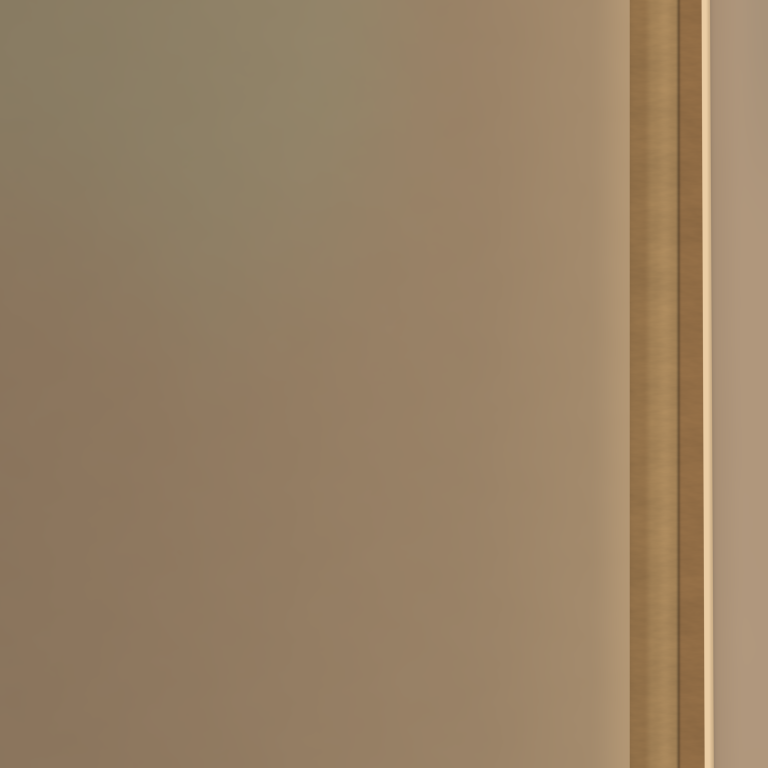
Give the GLSL for this background, as a WebGL 1 fragment shader.

```glsl
precision highp float;
uniform vec2 u_resolution;

// Antialiased step: 0 left of the edge, 1 right of it
float edge(float at, float x) {
  float px = 0.75 / u_resolution.x;
  return smoothstep(at - px, at + px, x);
}

// Bell curve around a centre line
float ridge(float x, float center, float width) {
  float d = (x - center) / width;
  return exp(-min(d * d, 40.0));
}

// Shade that fades to the right of a line
float fadeRight(float x, float start, float width) {
  return exp(-clamp((x - start) / width, 0.0, 40.0));
}

// Soft uneven variation from layered sines
float waves(vec2 p) {
  float sum = 0.0;
  float gain = 0.5;
  for (int i = 0; i < 4; i++) {
    sum += gain * sin(p.x + 1.3 * sin(p.y * 0.8)) * sin(p.y + 1.1 * sin(p.x * 0.7));
    p = mat2(1.6, 1.2, -1.2, 1.6) * p + 1.7;
    gain *= 0.5;
  }
  return sum;
}

vec3 plasterWall(vec2 uv) {
  vec3 color = mix(vec3(0.540, 0.455, 0.362), vec3(0.612, 0.518, 0.408), smoothstep(-0.1, 0.82, uv.x));

  // Olive shade drifting in from the upper left
  float olive = smoothstep(0.40, 0.80, uv.y - 0.5 * abs(uv.x - 0.27) + 0.04 * waves(uv * 5.0));
  olive *= 1.0 - smoothstep(0.40, 0.62, uv.x);
  color += olive * vec3(-0.008, 0.026, 0.022);

  // Warm light gathering beside the wooden trim
  color += vec3(0.030, 0.025, 0.016) * smoothstep(0.60, 0.80, uv.x);
  color += vec3(0.060, 0.050, 0.034) * smoothstep(0.765, 0.825, uv.x);
  return color + 0.003 * waves(uv * vec2(34.0, 42.0));
}

vec3 woodTrim(vec2 uv, float split) {
  // Flat left face, rounded lighter face, then a darker second board
  vec3 color = mix(vec3(0.575, 0.443, 0.286), vec3(0.630, 0.500, 0.332), smoothstep(0.838, 0.850, uv.x));
  color += vec3(0.038, 0.034, 0.028) * ridge(uv.x, 0.866, 0.009);
  color = mix(color, vec3(0.568, 0.425, 0.270), edge(split, uv.x));

  // Cross bands and fine fibres
  float bands = waves(vec2(uv.x * 18.0, uv.y * 48.0));
  float fibres = waves(vec2(uv.x * 110.0, uv.y * 330.0));
  color *= 1.0 + 0.040 * bands + 0.030 * fibres;

  // Shadowed groove between the boards and a soft left border
  return color * (1.0 - 0.27 * ridge(uv.x, split, 0.0022) - 0.05 * fadeRight(uv.x, 0.820, 0.003));
}

vec3 sideWall(vec2 uv) {
  vec3 color = mix(vec3(0.665, 0.567, 0.463), vec3(0.690, 0.592, 0.488), smoothstep(0.93, 0.97, uv.x));
  float corner = smoothstep(0.94, 1.0, uv.x) * smoothstep(0.65, 1.0, uv.y);
  color -= corner * vec3(0.035, 0.022, 0.016);
  return color + 0.004 * waves(uv * vec2(14.0, 9.0));
}

void main() {
  vec2 uv = gl_FragCoord.xy / u_resolution;
  float lean = 0.005 * (1.0 - uv.y);
  float stripLeft = 0.9135 + 0.8 * lean;
  float stripRight = 0.9245 + lean;

  vec3 color = plasterWall(uv);
  color = mix(color, woodTrim(uv, 0.8835), edge(0.820, uv.x));

  // Bright lit strip, fading toward its right side
  float across = clamp((uv.x - stripLeft) / (stripRight - stripLeft), 0.0, 1.0);
  vec3 strip = mix(vec3(0.920, 0.805, 0.645), vec3(0.800, 0.685, 0.530), smoothstep(0.45, 1.0, across));
  color = mix(color, strip, edge(stripLeft, uv.x));

  // Side wall with a thin contact shadow along the strip
  vec3 side = sideWall(uv) * (1.0 - 0.10 * fadeRight(uv.x, stripRight, 0.003));
  color = mix(color, side, edge(stripRight, uv.x));

  gl_FragColor = vec4(color, 1.0);
}
```
